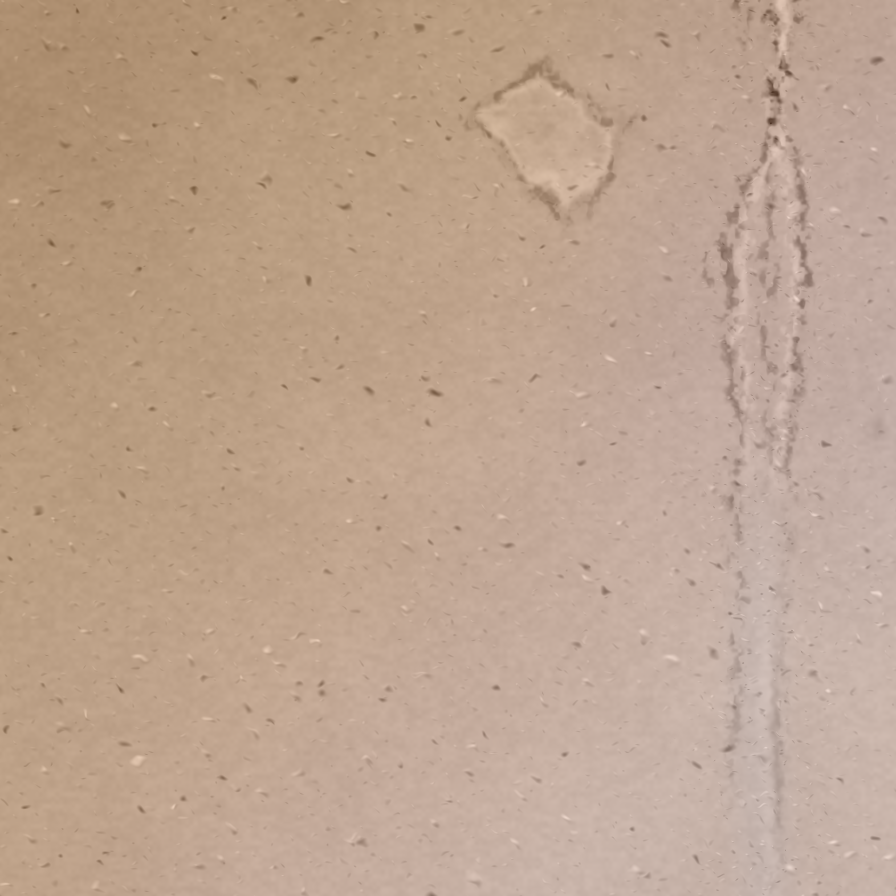
Write a three.js fragment shader that draws this texture.

```glsl
// A weathered sheet of tan plaster fading to dusty pink, strewn with small pits.
// A colour ramp and value noise form the ground, jittered cells hold the pits;
// a scuffed diamond and a crumbling crack with a pale fold are distance masks.
#define PIT_CELLS 35.0
#define PIT_DENSITY 0.24
#define PIT_DEPTH 0.20
#define FLECK_CELLS 62.0
#define FLECK_DEPTH 0.075
#define GRAIN 0.050
#define BLOTCH 0.040
#define CRACK_DEPTH 0.17
#define PATCH_DEPTH 0.15

varying vec2 vUv;

float hash(vec2 p) {
  vec3 q = fract(p.xyx * 0.1031);
  q += dot(q, q.yzx + 33.33);
  return fract((q.x + q.y) * q.z);
}

float noise(vec2 p) {
  vec2 i = floor(p), f = fract(p);
  f = f * f * (3.0 - 2.0 * f);
  float low = mix(hash(i), hash(i + vec2(1.0, 0.0)), f.x);
  float high = mix(hash(i + vec2(0.0, 1.0)), hash(i + 1.0), f.x);
  return mix(low, high, f.y);
}

float fbm(vec2 p) {
  float sum = 0.0, gain = 0.53;
  for (int k = 0; k < 4; k++) {
    sum += gain * noise(p);
    p = p * 2.03 + 17.3;
    gain *= 0.5;
  }
  return sum;
}

// Soft slanted pits of mixed size, some with a pale lip; negative is dark
float pits(vec2 uv, float cells, float density, float seed) {
  vec2 p = uv * cells, home = floor(p);
  float sum = 0.0;
  for (int j = -1; j <= 1; j++) {
    for (int i = -1; i <= 1; i++) {
      vec2 cell = home + vec2(float(i), float(j)), id = cell + seed;
      vec2 d = p - cell - vec2(hash(id + 11.1), hash(id + 23.9));
      vec2 dir = normalize(vec2(1.0, mix(-0.9, 0.35, hash(id + 37.3))));
      vec2 q = vec2(dot(d, dir), dot(d, vec2(-dir.y, dir.x)));
      float big = hash(id + 41.7);
      vec2 size = mix(vec2(0.14, 0.09), vec2(0.30, 0.15), big * big);
      float tone = hash(id + 67.9);
      float dark = 1.0 - smoothstep(0.0, 1.35, length(q / size));
      float lip = 1.0 - smoothstep(0.0, 1.3, length((q - vec2(-0.18, 0.10)) / size));
      sum += step(hash(id + 5.7), density) * (0.8 * lip * tone * tone - dark * (1.15 - tone));
    }
  }
  return sum;
}

// Wall tint along the diagonal from upper left to lower right
vec3 ground(vec2 uv) {
  float t = 0.56 * uv.x + 0.44 * (1.0 - uv.y) + 0.10 * (fbm(uv * 3.0) - 0.5);
  vec3 col = mix(vec3(0.68, 0.56, 0.44), vec3(0.725, 0.615, 0.505), smoothstep(0.04, 0.36, t));
  col = mix(col, vec3(0.752, 0.642, 0.552), smoothstep(0.29, 0.49, t));
  col = mix(col, vec3(0.767, 0.667, 0.606), smoothstep(0.44, 0.65, t));
  col = mix(col, vec3(0.782, 0.702, 0.662), smoothstep(0.60, 0.86, t));
  float pink = smoothstep(0.55, 0.8, uv.x) * smoothstep(0.2, 0.6, uv.y);
  return col + pink * vec3(-0.010, -0.006, 0.012);
}

// Field of the lopsided diamond, negative inside, with a ragged rim
float diamond(vec2 uv) {
  vec2 p = uv - vec2(0.612, 0.857);
  p += 0.055 * (vec2(fbm(uv * 24.0), fbm(uv * 24.0 + 50.0)) - 0.5);
  p.x += 0.16 * min(p.y, 0.0);
  float reach = p.y > 0.0 ? 0.076 : 0.108;
  return 0.06 * (abs(p.x) / 0.088 + abs(p.y) / reach - 1.0);
}

float stroke(float d, float width) {
  return 1.0 - smoothstep(0.0, width, abs(d));
}

// Shade of the crack: crumbs gathered along wandering lines
float crack(vec2 uv, float crumb) {
  float y = uv.y, wander = 0.022 * (fbm(vec2(y * 14.0, 3.0)) - 0.5);
  float x = uv.x + 0.028 * (fbm(uv * 45.0) - 0.5);
  float neck = smoothstep(0.80, 0.87, y) * (1.0 - smoothstep(0.89, 0.96, y));
  float left = x - 0.820 - 0.038 * smoothstep(0.76, 0.86, y) - wander;
  float right = x - 0.868 - 0.024 * smoothstep(0.1, 0.72, y) + 0.018 * neck + wander;
  float upper = smoothstep(0.40, 0.56, y);
  float dark = stroke(left, 0.013) * mix(0.55, 0.75, upper) * smoothstep(0.05, 0.25, y);
  dark += stroke(right, 0.012) * mix(0.2, 0.95, upper);
  dark += stroke(x - 0.857 - 0.5 * wander, 0.011) * 0.6 * upper;
  dark += stroke(x - 0.828, 0.014) * 0.75 * smoothstep(0.92, 0.96, y);
  float ring = length((uv - vec2(0.801, 0.715) + x - uv.x) / vec2(0.012, 0.025)) - 1.0;
  dark += stroke(0.018 * ring, 0.008) * 0.6;
  float pale = stroke(left - 0.012, 0.012) + stroke(right + 0.012, 0.012);
  return 0.4 * pale * upper * (1.0 - crumb) - dark * mix(0.12, 1.3, crumb);
}

void main() {
  vec2 uv = vUv;
  vec2 rough = uv + 0.007 * (vec2(noise(uv * 110.0), noise(uv * 110.0 + 40.0)) - 0.5);
  float crumb = smoothstep(0.38, 0.72, 0.65 * noise(uv * vec2(135.0, 95.0)) + 0.35 * noise(uv * 230.0));
  vec3 col = ground(uv);

  // Pale lilac fold below the crack, with a faint shadow on its right
  float low = 1.0 - smoothstep(0.25, 0.60, uv.y);
  float fold = rough.x + 0.012 * (noise(vec2(uv.y * 5.0, 8.0)) - 0.5) - 0.848;
  col = mix(col, vec3(0.765, 0.705, 0.685), 0.65 * low * (1.0 - smoothstep(0.0, 0.055, abs(fold))));
  float crease = smoothstep(0.04, 0.12, uv.y) * (1.0 - smoothstep(0.18, 0.34, uv.y));
  float shade = low * 0.025 * stroke(fold - 0.008, 0.014) - 0.07 * crease * stroke(fold - 0.021, 0.009);

  // Diamond scuff: mottled pale inside, dark crumbled rim
  float rim = diamond(uv);
  shade += (1.0 - smoothstep(-0.015, 0.0, rim)) * (0.015 + 0.13 * (fbm(uv * 36.0) - 0.5));
  shade += 0.04 * stroke(rim + 0.012, 0.011) - PATCH_DEPTH * stroke(rim, 0.014) * mix(0.25, 1.0, crumb);

  // Crack, nearby grit and a faint round stain
  shade += CRACK_DEPTH * crack(uv, crumb);
  float nearCrack = 1.0 - smoothstep(0.02, 0.12, abs(uv.x - 0.85));
  shade += 0.13 * nearCrack * pits(rough, 80.0, 0.45, 300.0);
  shade -= 0.06 * stroke(length(rough - vec2(0.98, 0.52)), 0.020);

  // Pits, flecks, blotches and soft grain
  shade += PIT_DEPTH * pits(rough, PIT_CELLS, PIT_DENSITY, 100.0);
  shade += FLECK_DEPTH * pits(rough, FLECK_CELLS, 0.5, 200.0) + BLOTCH * (fbm(uv * 8.0 + 30.0) - 0.5);
  shade += GRAIN * (0.6 * noise(uv * vec2(105.0, 150.0)) + 0.4 * noise(uv * 220.0) - 0.48);
  gl_FragColor = vec4(clamp(col + shade, 0.0, 1.0), 1.0);
}
```
